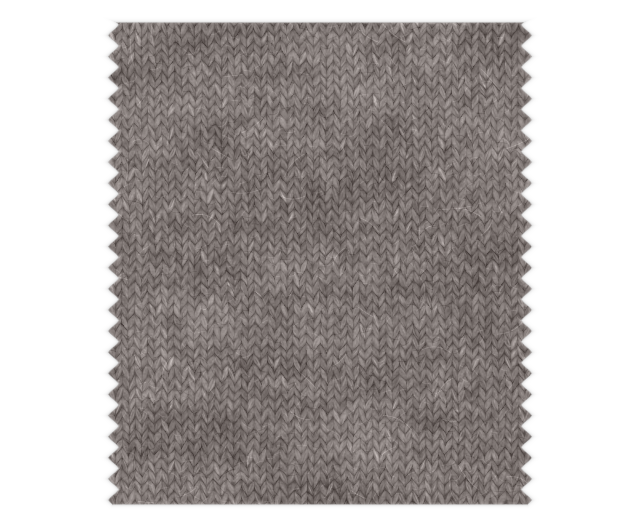
Write a WebGL 1 fragment shader that draws this texture.

```glsl
precision highp float;
// Grey marl stockinette knit swatch with pinked side edges on white.

uniform vec2 u_resolution;

#define WALES 32.0          // stitch columns across the swatch
#define COURSES 46.0        // stitch rows down the swatch
#define HALF_SIZE vec2(0.400, 0.456)
#define TOOTH_PITCH 0.04
#define TOOTH_DEPTH 0.019
#define LEG_SLANT 0.32
#define SHADOW vec3(0.270, 0.237, 0.227)
#define WOOL vec3(0.670, 0.637, 0.627)

float hash(vec2 p) {
  vec3 q = fract(p.xyx * 0.1031);
  q += dot(q, q.yzx + 33.33);
  return fract((q.x + q.y) * q.z);
}

float noise(vec2 p) {
  vec2 i = floor(p), f = fract(p);
  f = f * f * (3.0 - 2.0 * f);
  return mix(mix(hash(i), hash(i + vec2(1.0, 0.0)), f.x),
             mix(hash(i + vec2(0.0, 1.0)), hash(i + 1.0), f.x), f.y);
}

// Signed distance to the swatch: straight ends, zigzag sides.
float swatch(vec2 p) {
  float tooth = 1.0 - 2.0 * abs(fract(p.y / TOOTH_PITCH + 0.7) - 0.5);
  tooth = mix(tooth, smoothstep(0.0, 1.0, tooth), 0.5);
  float side = abs(p.x) - HALF_SIZE.x + TOOTH_DEPTH * (1.0 - tooth);
  return max(side * 0.72, abs(p.y) - HALF_SIZE.y);
}

// Tone of the V-shaped stitches, each made of two slanted overlapping legs.
float knit(vec2 g) {
  float wale = floor(g.x);
  float x = fract(g.x) - 0.5;
  float leg = 2.0 * wale + step(0.0, x);
  float height = -1.0, across = 0.0, along = 0.0;
  vec2 id = vec2(0.0);
  for (int j = -1; j <= 1; j++) {
    float row = floor(g.y) + float(j);
    float y = g.y - row - 0.5;
    vec2 legId = vec2(leg, row) + 200.0;
    float width = 0.21 + 0.06 * hash(legId + 31.0);
    float a = (abs(x) - 0.25 - LEG_SLANT * y) / width;
    float h = 1.0 - a * a - y * y / 0.55;
    if (h > height) {
      height = h;
      across = a;
      along = y;
      id = legId;
    }
  }
  float body = smoothstep(-0.25, 0.85, height);
  float strand = noise(vec2(across * 2.2 + 37.0 * hash(id), along * 2.0 + id.y * 5.0));
  float glint = smoothstep(0.86, 1.0, hash(id + 71.0)) * exp(-5.0 * across * across);
  return 0.25 + 0.38 * body + 0.30 * (strand - 0.5)
       + 0.20 * (hash(id + 13.0) - 0.5) + 0.38 * glint * strand * body;
}

// Curved stray fibres, one per grid cell; darker ones count as negative.
float fibres(vec2 p, float cells, float share, float darkShare, float px) {
  vec2 g = p * cells;
  float width = max(0.0014, px) * cells;
  float sum = 0.0;
  for (int j = -1; j <= 1; j++) {
    for (int i = -1; i <= 1; i++) {
      vec2 c = floor(g) + vec2(float(i), float(j));
      vec2 key = c + 300.0 + cells;
      vec2 q = g - c - vec2(hash(key), hash(key + 17.0));
      float angle = 6.2832 * hash(key + 43.0);
      float ca = cos(angle), sa = sin(angle);
      q = vec2(ca * q.x + sa * q.y, ca * q.y - sa * q.x);
      q.y -= (hash(key + 59.0) - 0.5) * 1.8 * q.x * q.x;
      float reach = 0.2 + 0.25 * hash(key + 83.0);
      float d = length(vec2(max(abs(q.x) - reach, 0.0), q.y));
      float line = 1.0 - smoothstep(0.0, width, d);
      float tint = hash(key + 97.0) < darkShare ? -1.0 : 1.0;
      sum += line * tint * step(hash(key + 109.0), share);
    }
  }
  return sum;
}

void main() {
  float px = 1.0 / u_resolution.y;
  vec2 p = (gl_FragCoord.xy - 0.5 * u_resolution) * px;
  p.y -= 0.001;

  // Slightly uneven stitch grid
  vec2 wobble = vec2(noise(p * 22.0 + 40.0), noise(p * 26.0 + 90.0)) - 0.5;
  vec2 grid = (p + wobble * vec2(0.005, 0.008)) / (2.0 * HALF_SIZE);
  float tone = knit(grid * vec2(WALES, COURSES));

  // Blotchy dye, faint bands along the courses, fine grain
  tone += 0.20 * (noise(p * 9.0 + 20.0) - 0.5);
  tone += 0.16 * (noise(p * vec2(14.0, 48.0) + 60.0) - 0.5);
  tone += 0.16 * (noise(p * 330.0 + 500.0) - 0.5);

  // Fuzz, then a few long pale hairs
  tone += 0.15 * fibres(p, 48.0, 0.85, 0.45, px);
  tone += 0.22 * fibres(p, 15.0, 0.35, 0.15, px);

  // Soft cut edge with a pale rim and a faint shadow on the white ground
  float d = swatch(p);
  tone += 0.14 * smoothstep(-0.006, 0.0, d);
  vec3 cloth = mix(SHADOW, WOOL, clamp(tone, 0.0, 1.4));
  vec3 ground = vec3(1.0 - 0.2 * exp(-max(d, 0.0) / 0.0025));
  float cover = 1.0 - smoothstep(-px, px, d);
  gl_FragColor = vec4(mix(ground, cloth, cover), 1.0);
}
```
